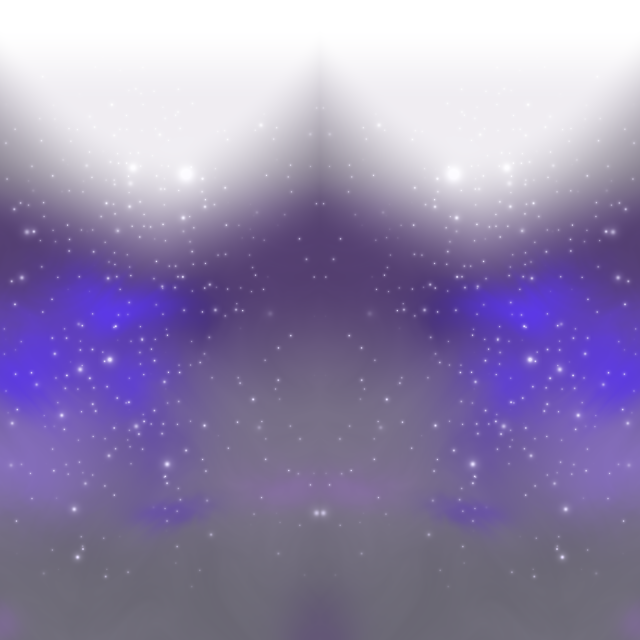
Give the GLSL for this background, as a Shadertoy shader.

```glsl
// A mirrored violet nebula beneath a pale veil, sprinkled with stars.
// Soft elliptical tints, warped by layered sines, form the clouds;
// jittered cells hold the stars, and a curved ramp fades into white.

const vec3 WHITE      = vec3(1.0);
const vec3 VEIL       = vec3(0.94, 0.93, 0.95);
const vec3 MIST       = vec3(0.43, 0.40, 0.47);
const vec3 DUSK       = vec3(0.33, 0.25, 0.44);
const vec3 HAZE       = vec3(0.47, 0.44, 0.53);
const vec3 ASH        = vec3(0.43, 0.42, 0.47);
const vec3 INK        = vec3(0.27, 0.19, 0.40);
const vec3 VIOLET     = vec3(0.37, 0.25, 0.70);
const vec3 BLUE       = vec3(0.35, 0.21, 0.93);
const vec3 LILAC      = vec3(0.53, 0.43, 0.77);
const vec3 MAUVE      = vec3(0.52, 0.42, 0.64);
const vec3 STAR_COLOR = vec3(0.90, 0.87, 1.00);

const float WARP         = 0.030;  // cloud edge distortion
const float CLOUD_SHADE  = 0.055;  // brightness variation in the clouds
const float VEIL_LOW     = 0.53;   // foot of the veil at its deepest point
const float VEIL_HIGH    = 0.77;   // where the veil is opaque there
const float FINE_CELLS   = 52.0;
const float MEDIUM_CELLS = 26.0;
const float LARGE_CELLS  = 13.0;

vec3 hash3(vec2 cell) {
    vec3 q = fract(vec3(cell.xyx) * vec3(0.1031, 0.1030, 0.0973));
    q += dot(q, q.yxz + 33.33);
    return fract((q.xxy + q.yzz) * q.zyx);
}

// Layered, rotated and self-warped sines, roughly in -1..1
float clouds(vec2 p) {
    float sum = 0.0, amp = 0.5;
    mat2 turn = mat2(0.8, 0.6, -0.6, 0.8);
    for (int i = 0; i < 5; i++) {
        p += 0.6 * sin(p.yx * 1.3 + float(i) * 1.7);
        sum += amp * sin(p.x) * cos(p.y);
        p = turn * p * 1.85 + 2.3;
        amp *= 0.58;
    }
    return sum;
}

// Blend a soft ellipse of colour into the nebula
void tint(inout vec3 col, vec2 p, vec2 centre, vec2 radius, vec3 hue, float strength) {
    vec2 d = (p - centre) / radius;
    col = mix(col, hue, strength * exp(-dot(d, d)));
}

// Bright core with a faint halo
float star(vec2 offset, float radius) {
    float r = max(radius, 0.7 / iResolution.y);
    float d2 = dot(offset, offset) / (r * r);
    return exp(-d2) + 0.28 * exp(-d2 * 0.13);
}

// One jittered star per occupied cell
float starLayer(vec2 p, float cells, float radius, float density, float seed) {
    vec2 grid = p * cells;
    vec3 h = hash3(floor(grid) + seed);
    vec2 offset = (fract(grid) - mix(vec2(0.22), vec2(0.78), h.xy)) / cells;
    float present = smoothstep(0.0, 0.12, density - h.z);
    float size = radius * mix(0.65, 1.15, fract(h.z * 17.0 + h.x));
    return present * star(offset, size) * mix(0.45, 1.0, h.y);
}

vec3 nebula(vec2 p) {
    float cloud = clouds(p * 13.0);
    vec2 q = p + WARP * vec2(cloud, clouds(p * 15.0 + 4.0));

    // Vertical base ramp
    vec3 col = mix(ASH, HAZE, smoothstep(0.05, 0.30, p.y));
    col = mix(col, DUSK, smoothstep(0.34, 0.57, p.y));
    col = mix(col, MIST, smoothstep(0.62, 0.76, p.y));

    // Broad violet fields and dark pockets
    tint(col, q, vec2(0.10, 0.45), vec2(0.19, 0.13), VIOLET, 0.85);
    tint(col, q, vec2(0.23, 0.32), vec2(0.09, 0.10), VIOLET, 0.50);
    tint(col, q, vec2(0.28, 0.52), vec2(0.06, 0.05), INK, 0.70);
    tint(col, q, vec2(0.00, 0.61), vec2(0.08, 0.06), DUSK, 0.65);
    tint(col, q, vec2(0.50, 0.66), vec2(0.09, 0.06), DUSK, 0.60);
    tint(col, q, vec2(0.15, 0.13), vec2(0.12, 0.06), ASH * 0.95, 0.60);
    tint(col, q, vec2(0.50, 0.00), vec2(0.06, 0.07), DUSK, 0.50);

    // Lilac mist
    tint(col, q, vec2(0.04, 0.27), vec2(0.12, 0.09), LILAC, 0.80);
    tint(col, q, vec2(0.09, 0.36), vec2(0.08, 0.05), LILAC, 0.45);
    tint(col, q, vec2(0.46, 0.24), vec2(0.09, 0.04), MAUVE, 0.75);
    tint(col, q, vec2(0.00, 0.03), vec2(0.04, 0.03), MAUVE, 0.60);

    // Saturated blue cores and a low wisp
    tint(col, q, vec2(0.19, 0.525), vec2(0.085, 0.045), BLUE, 0.85);
    tint(col, q, vec2(0.03, 0.43), vec2(0.10, 0.055), BLUE, 0.75);
    tint(col, q, vec2(0.21, 0.40), vec2(0.05, 0.055), BLUE, 0.55);
    tint(col, q, vec2(0.27, 0.21), vec2(0.07, 0.022), VIOLET, 0.55);
    return col * (1.0 + CLOUD_SHADE * cloud);
}

void mainImage(out vec4 fragColor, in vec2 fragCoord) {
    vec2 uv = fragCoord / iResolution.xy;
    vec2 p = vec2(0.5 - abs(uv.x - 0.5), uv.y);
    vec3 col = nebula(p);

    // White veil hangs lowest in the middle of each half
    float side = abs(p.x - 0.25) / 0.25;
    float lift = pow(side, 1.6);
    float veil = smoothstep(VEIL_LOW + 0.10 * lift, VEIL_HIGH + 0.19 * lift, p.y);
    col = mix(col, mix(VEIL, WHITE, smoothstep(0.84, 0.96, p.y)), veil);

    // Stars thin out towards the centre line, floor and top
    float density = mix(0.35, 1.0, exp(-pow((p.x - 0.20) / 0.17, 2.0)));
    density *= smoothstep(0.0, 0.35, p.y) * (1.0 - smoothstep(0.78, 0.94, p.y));
    float light = 0.75 * starLayer(p, FINE_CELLS, 0.0013, 0.50 * density, 3.0);
    light += 0.85 * starLayer(p, MEDIUM_CELLS, 0.0020, 0.48 * density, 41.0);
    light += starLayer(p, LARGE_CELLS, 0.0035, 0.50 * density, 87.0);

    // Two leading stars in each half
    light += star(p - vec2(0.291, 0.728), 0.013);
    light += 0.85 * star(p - vec2(0.208, 0.738), 0.007);
    col = mix(col, mix(STAR_COLOR, WHITE, veil), clamp(light, 0.0, 1.0));
    fragColor = vec4(col, 1.0);
}
```
